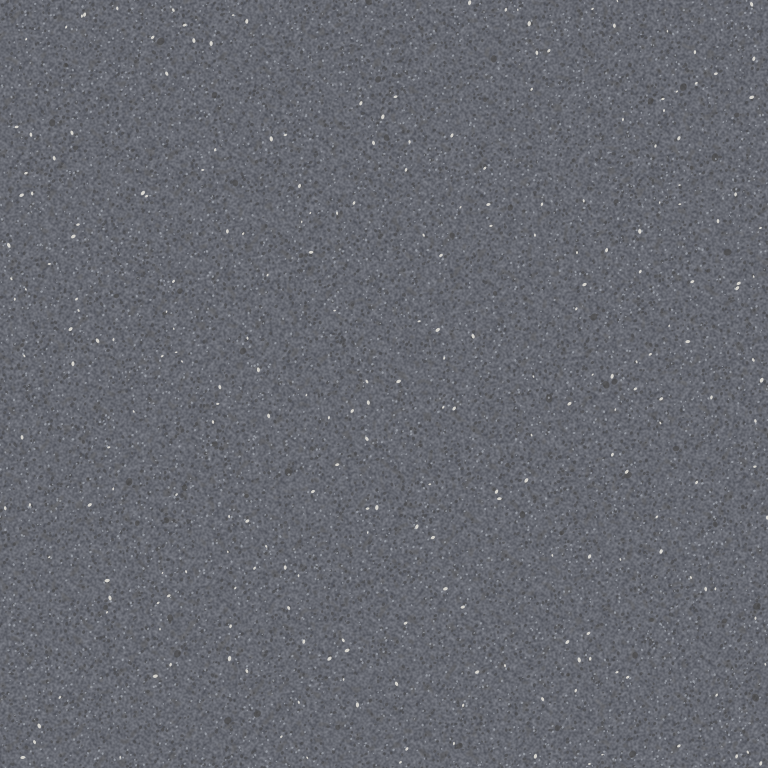
This texture is drawn by a Shadertoy shader. Its source:

```glsl
vec2 hash2(vec2 p) {
    vec3 q = fract(p.xyx * vec3(0.1031, 0.1030, 0.0973));
    q += dot(q, q.yzx + 33.33);
    return fract((q.xx + q.yz) * q.zy);
}

float cornerSlope(vec2 cell, vec2 offset) {
    float angle = 6.2832 * hash2(cell).x;
    return dot(vec2(cos(angle), sin(angle)), offset);
}

float gradientNoise(vec2 p) {
    vec2 cell = floor(p), f = fract(p);
    vec2 u = f * f * f * (f * (f * 6.0 - 15.0) + 10.0);
    vec2 e = vec2(0.0, 1.0);
    float low = mix(cornerSlope(cell, f), cornerSlope(cell + e.yx, f - e.yx), u.x);
    float high = mix(cornerSlope(cell + e.xy, f - e.xy), cornerSlope(cell + e.yy, f - e.yy), u.x);
    return mix(low, high, u.y);
}

// Coverage of scattered, slanted oval grains; radius is in canvas units
float grains(vec2 uv, float cells, float density, float radius, float stretch, float seed) {
    vec2 p = uv * cells;
    float edge = 0.7 / iResolution.y;
    float cover = 0.0;
    for (int y = -1; y <= 1; y++) {
        for (int x = -1; x <= 1; x++) {
            vec2 cell = floor(p) + vec2(x, y);
            vec2 place = hash2(cell + seed);
            vec2 kind = hash2(cell + seed + 57.0);
            if (kind.x > density) continue;
            float angle = mix(0.1, 2.1, kind.y);
            vec2 axis = vec2(cos(angle), sin(angle));
            vec2 d = (p - cell - place) / cells;
            d = vec2(dot(d, axis) / stretch, dot(d, vec2(-axis.y, axis.x)) * stretch);
            float size = radius * mix(0.6, 1.4, hash2(cell + seed + 113.0).x);
            cover = max(cover, 1.0 - smoothstep(size - edge, size + edge, length(d)));
        }
    }
    return cover;
}

void mainImage(out vec4 fragColor, in vec2 fragCoord) {
    vec2 uv = fragCoord / iResolution.y;
    vec2 turned = mat2(0.8, 0.6, -0.6, 0.8) * uv + 3.0;

    // Blue-grey ground with fine mottling
    float mottle = 0.105 * gradientNoise(turned * 290.0)
                 + 0.085 * gradientNoise(turned.yx * 165.0)
                 + 0.025 * gradientNoise(turned * 50.0);
    vec3 color = vec3(0.403, 0.414, 0.447) + mottle;

    // Warm smudges and dark mineral grains
    float smudge = smoothstep(0.15, 0.5, gradientNoise(turned * 85.0 + 40.0));
    color = mix(color, vec3(0.36, 0.355, 0.35), 0.4 * smudge);
    color = mix(color, vec3(0.27, 0.27, 0.275), 0.6 * grains(uv, 190.0, 0.2, 0.0016, 1.15, 11.0));
    color = mix(color, vec3(0.27, 0.265, 0.26), 0.6 * grains(uv, 28.0, 0.1, 0.0035, 1.1, 301.0));

    // Pale specks and sparse bright flecks
    color = mix(color, vec3(0.65, 0.67, 0.70), 0.75 * grains(uv, 160.0, 0.15, 0.0011, 1.1, 523.0));
    color = mix(color, vec3(0.89, 0.88, 0.85), 0.9 * grains(uv, 64.0, 0.055, 0.0019, 1.25, 742.0));

    fragColor = vec4(color, 1.0);
}
```
